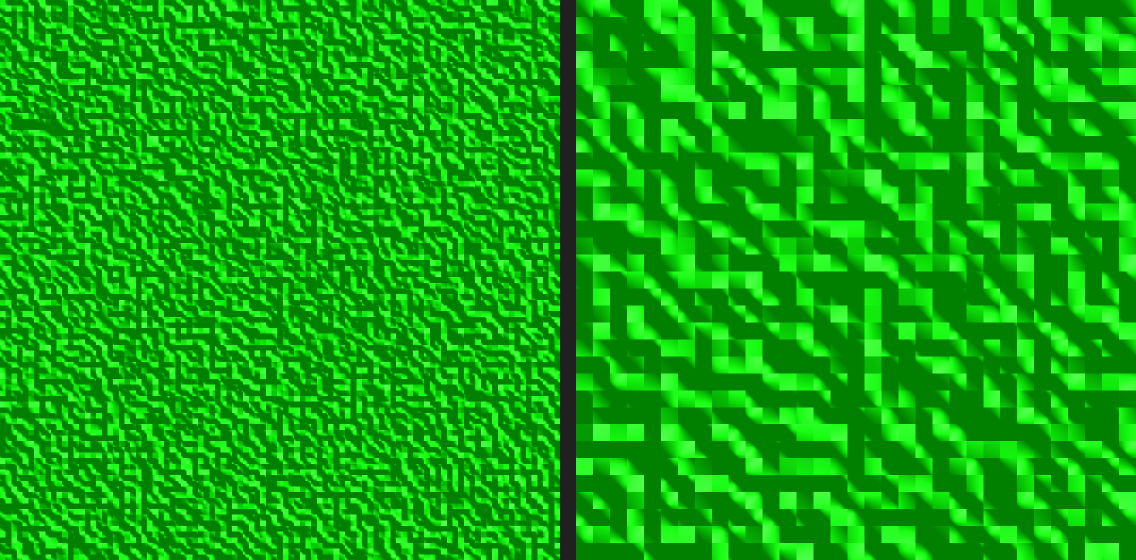
Left: the whole. Right: its middle third, enlarged.
Write a WebGL 1 fragment shader that draws this texture.

```glsl
precision highp float;
// Green embossed grain: a blocky height field lit along the diagonal.

uniform vec2 u_resolution;

float hash(vec2 p) {
  vec3 q = fract(vec3(p.xyx) * 0.1031);
  q += dot(q, q.yzx + 33.33);
  return fract((q.x + q.y) * q.z);
}

// Slope of the noise plane at one lattice corner
float cornerSlope(vec2 corner, vec2 offset) {
  float angle = 6.2832 * hash(corner + 17.0);
  return dot(vec2(cos(angle), sin(angle)), offset);
}

float gradientNoise(vec2 p) {
  vec2 i = floor(p);
  vec2 f = p - i;
  vec2 w = f * f * f * (f * (f * 6.0 - 15.0) + 10.0);
  vec2 e = vec2(1.0, 0.0);
  float low = mix(cornerSlope(i, f), cornerSlope(i + e, f - e), w.x);
  float high = mix(cornerSlope(i + e.yx, f - e.yx), cornerSlope(i + 1.0, f - 1.0), w.x);
  return mix(low, high, w.y);
}

// Height of a cell corner: clustered noise with some roughness
float cornerHeight(vec2 cell) {
  return gradientNoise(cell * 0.683 + 5.37) + 0.35 * hash(cell + 71.0);
}

// Exact gradient of the bilinear height field, which jumps at cell edges
vec2 heightGradient(vec2 p) {
  vec2 i = floor(p);
  vec2 f = p - i;
  float a = cornerHeight(i);
  float b = cornerHeight(i + vec2(1.0, 0.0));
  float c = cornerHeight(i + vec2(0.0, 1.0));
  float d = cornerHeight(i + 1.0);
  return vec2(mix(b - a, d - c, f.y), mix(c - a, d - b, f.x));
}

vec3 grainColor(vec2 uv) {
  vec2 slope = heightGradient(uv * 99.0);
  float light = dot(slope, vec2(0.7071)) / sqrt(dot(slope, slope) + 0.02);
  light = max(light, 0.0);
  vec3 green = mix(vec3(0.005, 0.5, 0.0), vec3(0.05, 0.99, 0.03), min(light / 0.76, 1.0));
  return green + vec3(0.29, 0.01, 0.29) * pow(light, 6.0);
}

void main() {
  // Average four samples per pixel to smooth the edges
  vec3 color = vec3(0.0);
  for (int y = 0; y < 2; y++) {
    for (int x = 0; x < 2; x++) {
      vec2 shift = vec2(float(x), float(y)) * 0.5 - 0.25;
      color += grainColor((gl_FragCoord.xy + shift) / min(u_resolution.x, u_resolution.y));
    }
  }
  gl_FragColor = vec4(color * 0.25, 1.0);
}
```
